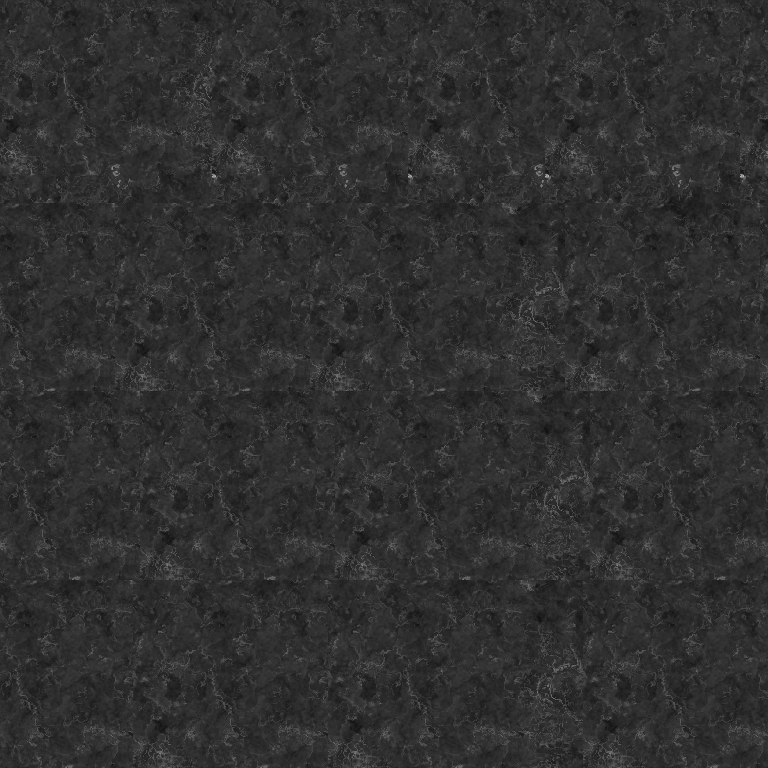
Reproduce this texture procedurally as a three.js fragment shader.

```glsl
// Dark charcoal stone slabs in four staggered rows, with cloudy mottling and broken pale veins.
varying vec2 vUv;

float hash(vec2 p) {
  vec3 h = fract(vec3(p.xyx) * 0.1031);
  h += dot(h, h.yzx + 33.33);
  return fract((h.x + h.y) * h.z);
}

float noise(vec2 p) {
  vec2 i = floor(p), f = fract(p);
  f = f * f * (3.0 - 2.0 * f);
  return mix(mix(hash(i), hash(i + vec2(1.0, 0.0)), f.x),
             mix(hash(i + vec2(0.0, 1.0)), hash(i + 1.0), f.x), f.y);
}

// Layered noise, centred on 0.5
float cloud(vec2 p) {
  float sum = 0.0, weight = 0.397;
  for (int i = 0; i < 5; i++) {
    sum += weight * noise(p);
    p = p * 2.0 + 17.3;
    weight *= 0.65;
  }
  return sum;
}

// Cellular noise: nearest and second nearest distance, and the cell's random value
vec3 cells(vec2 p) {
  vec2 base = floor(p);
  vec3 result = vec3(8.0, 8.0, 0.0);
  for (int y = -1; y <= 1; y++) {
    for (int x = -1; x <= 1; x++) {
      vec2 id = base + vec2(float(x), float(y));
      float d = distance(p, id + vec2(hash(id), hash(id + 57.3)));
      if (d < result.x) result = vec3(d, result.x, hash(id + 91.7));
      else result.y = min(result.y, d);
    }
  }
  return result;
}

float spot(vec2 p, vec2 center, vec2 size) {
  vec2 d = (p - center) / size;
  return exp(-dot(d, d));
}

float segment(vec2 p, vec2 a, vec2 b) {
  vec2 ab = b - a;
  return distance(p, a + ab * clamp(dot(p - a, ab) / dot(ab, ab), 0.0, 1.0));
}

// Slab coordinates: every slab restarts the same stone at its left seam
vec2 slabSpace(vec2 uv) {
  float row = min(floor(uv.y / 0.2453), 3.0);
  bool top = row > 2.5;
  vec4 widths = top ? vec4(0.296, 0.255, 0.179, 0.254) : vec4(0.254, 0.254, 0.332, 0.254);
  float shift = row < 0.5 ? 0.0234 : (row < 1.5 ? 0.0326 : 0.0);
  float seam = top ? -0.02 : shift - 0.104;
  for (int i = 0; i < 4; i++) {
    if (uv.x < seam + widths[i]) break;
    seam += widths[i];
  }
  return vec2(uv.x - seam, uv.y - row * 0.2453 - (top ? 0.046 : 0.0));
}

float stone(vec2 p) {
  vec2 warp = vec2(cloud(p * 35.0 + 4.0), cloud(p * 35.0 + 31.0)) - 0.5;
  vec2 q = p + 0.06 * warp;

  // Mottling and fine grain
  float tone = 0.168 + 0.17 * (cloud(p * 46.0 + 2.0 * warp) - 0.5);
  tone += 0.12 * (cloud(q * 105.0 + 50.0) - 0.5);
  tone += 0.04 * (noise(p * 300.0) - 0.5);

  // Rounded inclusions with partial rims
  vec3 blob = cells(q * 30.0 + 6.0);
  tone += 0.03 * (blob.z - 0.5) * (1.0 - smoothstep(0.28, 0.38, blob.x));
  float rim = 1.0 - smoothstep(0.0, 0.075, abs(blob.x - 0.33));
  tone += 0.085 * rim * step(0.45, blob.z) * smoothstep(0.4, 0.65, noise(p * 60.0 + 8.0));

  // Broken vein network, denser in one patch and along the right flank
  float patchMask = spot(p, vec2(0.052, 0.122), vec2(0.03, 0.026));
  float lowMask = spot(p, vec2(0.04, 0.022), vec2(0.034, 0.022));
  float flankMask = spot(p, vec2(0.285, 0.09), vec2(0.034, 0.085));
  float dense = max(patchMask, max(0.9 * lowMask, flankMask));
  vec3 coarse = cells(q * 21.0 + 40.0);
  vec3 fine = cells(q * 66.0 + 13.0);
  float coarseVein = 1.0 - smoothstep(0.0, 0.075, coarse.y - coarse.x);
  float fineVein = 1.0 - smoothstep(0.0, 0.2, fine.y - fine.x);
  float broken = smoothstep(0.43, 0.6, cloud(p * 42.0 + 70.0));
  tone += 0.125 * coarseVein * broken;
  tone += fineVein * (0.07 * broken * broken + 0.19 * dense * noise(p * 110.0));

  // Long crack, its upper branch and a few dark pits
  float crack = min(segment(q, vec2(0.09, 0.165), vec2(0.122, 0.085)),
                    segment(q, vec2(0.09, 0.165), vec2(0.052, 0.14)));
  tone += 0.17 * (1.0 - smoothstep(0.0004, 0.0026, crack)) * (0.3 + 0.7 * noise(p * 130.0));
  tone -= 0.08 * spot(q, vec2(0.033, 0.052), vec2(0.009, 0.008));
  tone -= 0.025 * spot(q, vec2(0.085, 0.19), vec2(0.022, 0.012));

  // Bright mineral glints
  float glint = spot(q, vec2(0.18, -0.016), vec2(0.014, 0.01))
              + spot(q, vec2(0.005, -0.016), vec2(0.008, 0.011))
              + spot(q, vec2(0.306, 0.138), vec2(0.009, 0.006));
  tone += 0.5 * glint * smoothstep(0.45, 0.8, noise(q * 190.0));

  // Dotted chips along the upper edge
  float chips = spot(p, vec2(0.128, 0.242), vec2(0.024, 0.0022));
  return tone + 0.18 * chips * smoothstep(0.4, 0.75, noise(p * 230.0));
}

void main() {
  float tone = stone(slabSpace(vUv));
  // Dark vertical streaks on one worn area
  float streaks = smoothstep(0.45, 0.75, noise(vUv * vec2(100.0, 42.0)));
  tone -= 0.09 * streaks * spot(vUv, vec2(0.905, 0.715), vec2(0.055, 0.03));
  gl_FragColor = vec4(vec3(clamp(tone, 0.05, 0.75)), 1.0);
}
```
